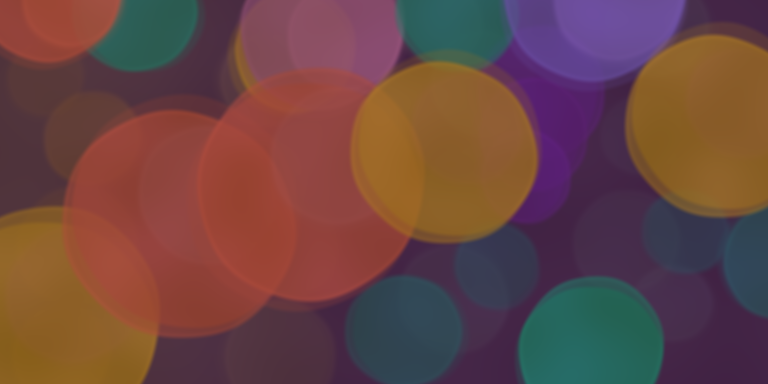
Reproduce this background procedurally as a Shadertoy shader.

```glsl
vec2 gradient(vec2 cell) {
    float angle = 6.2832 * fract(sin(dot(cell, vec2(127.1, 311.7))) * 43758.5);
    return vec2(cos(angle), sin(angle));
}

float gradientNoise(vec2 p) {
    vec2 i = floor(p), f = p - i;
    vec2 u = f * f * f * (f * (f * 6.0 - 15.0) + 10.0);
    vec2 e = vec2(1.0, 0.0);
    float low = mix(dot(gradient(i), f), dot(gradient(i + e), f - e), u.x);
    float high = mix(dot(gradient(i + e.yx), f - e.yx), dot(gradient(i + 1.0), f - 1.0), u.x);
    return mix(low, high, u.y);
}

// Distance to a round aperture, slightly oval with faint corners
float apertureDistance(vec2 q, float radius, float turn) {
    float angle = atan(q.y, q.x);
    return length(q) * (1.0 + 0.007 * cos(7.0 * angle + turn) + 0.025 * cos(2.0 * angle + turn)) - radius;
}

// Translucent disc with a displaced second outline and a thin bright rim
void addBokeh(inout vec3 color, vec2 p, vec2 center, float radius, vec3 tint, float alpha) {
    vec2 q = p - center;
    float turn = 9.0 * center.x;
    float soft = mix(0.016, 0.006, alpha);
    float d = apertureDistance(q, radius, turn);
    float ghost = apertureDistance(q + 0.13 * radius * vec2(cos(turn), sin(turn)), radius, turn + 1.0);
    float cover = 0.7 * smoothstep(soft, -soft, d) + 0.3 * smoothstep(soft, -soft, ghost);
    float rim = exp(-pow((d + 0.006) / 0.007, 2.0));
    float mottle = gradientNoise(p * 4.5 + center * 7.0);
    vec3 shade = tint * (1.0 + 0.12 * mottle) + vec3(0.0, 0.0, 0.06) * mottle;
    color = mix(color, shade, cover * alpha) + 0.05 * rim * alpha * tint;
}

void mainImage(out vec4 fragColor, in vec2 fragCoord) {
    vec2 p = fragCoord / iResolution.y;
    vec3 red = vec3(0.63, 0.27, 0.21);
    vec3 gold = vec3(0.61, 0.43, 0.11);
    vec3 purple = vec3(0.35, 0.12, 0.46);
    vec3 violet = vec3(0.39, 0.29, 0.61);
    vec3 teal = vec3(0.13, 0.43, 0.37);
    vec3 slate = vec3(0.16, 0.30, 0.35);

    // Plum backdrop, browner on the left
    vec3 color = mix(vec3(0.31, 0.20, 0.23), vec3(0.26, 0.14, 0.27), smoothstep(0.0, 1.2, p.x));
    color += 0.03 * gradientNoise(p * 3.0);

    // Faint distant lights
    for (float i = 0.0; i < 16.0; i++) {
        vec2 center = vec2(2.0, 1.0) * fract(vec2(0.755, 0.570) * i + vec2(0.06, 0.8));
        vec3 tint = mix(vec3(0.46, 0.29, 0.17), vec3(0.30, 0.25, 0.33), smoothstep(0.2, 1.3, center.x));
        addBokeh(color, p, center, 0.10 + 0.06 * fract(i * 0.618), tint, 0.2 + 0.25 * fract(i * 0.414));
    }

    // Teal lights along the lower right
    for (float i = 0.0; i < 5.0; i++) {
        float swing = cos(2.4 * i - 1.66);
        vec2 center = vec2(1.05 + 0.245 * i, 0.15 + 0.15 * swing + 0.045 * i);
        vec3 tint = mix(teal, slate, smoothstep(-0.9, 0.3, swing));
        addBokeh(color, p, center, 0.145 - 0.045 * swing, tint, 0.65 - 0.25 * swing);
    }

    // Deep purple column
    for (float i = 0.0; i < 3.0; i++) {
        vec2 center = vec2(1.41 - 0.02 * i, 0.76 - 0.11 * i);
        addBokeh(color, p, center, 0.17 - 0.025 * i, purple, 0.7);
    }

    // Upper row shading from red to violet, each over a smaller light with a paler inner disc
    for (float i = 0.0; i < 3.0; i++) {
        vec2 center = vec2(0.13 + 0.71 * i, 0.98 + 0.05 * cos(3.1416 * i));
        float radius = 0.19 + 0.025 * i;
        bool isMiddle = i > 0.5 && i < 1.5;
        vec3 tint = mix(red, violet, i / 2.0);
        addBokeh(color, p, center + vec2(0.22 - 0.29 * i, -0.06), 0.16, isMiddle ? gold : teal, 0.75);
        addBokeh(color, p, center, radius, tint, 0.8);
        addBokeh(color, p, center + vec2(0.06, -0.02), 0.7 * radius, tint + vec3(0.10, 0.06, 0.04), 0.4);
    }

    // Large warm lights rising to the right, with a gap before the last
    for (float i = 0.0; i < 5.0; i++) {
        vec2 center = vec2(0.12 + 0.345 * i + 0.37 * step(3.5, i), 0.16 + 0.255 * sqrt(i));
        float radius = 0.30 - 0.06 * step(2.5, i);
        bool isRed = i > 0.5 && i < 2.5;
        addBokeh(color, p, center, radius, isRed ? red : gold, 0.8);
        addBokeh(color, p, center + 0.25 * radius, 0.6 * radius, vec3(0.58, 0.32, 0.32), isRed ? 0.28 : 0.14);
    }

    fragColor = vec4(color, 1.0);
}
```
